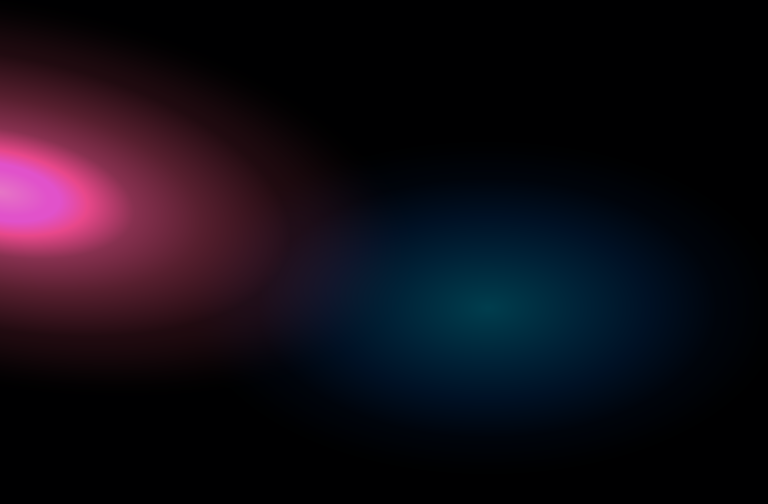
Give the GLSL for this background, as a Shadertoy shader.

```glsl
// Lengths are fractions of the canvas height
const vec2 PINK_CENTER = vec2(0.0, 0.619);
const vec2 PINK_RADII = vec2(0.75, 0.345);
const float PINK_TILT = -0.19;
const vec2 BLUE_CENTER = vec2(0.968, 0.389);
const vec2 BLUE_RADII = vec2(0.53, 0.30);
const float BLUE_TILT = 0.0;

const vec3 BASE = vec3(0.001, 0.001, 0.003);
const vec3 ORCHID = vec3(0.90, 0.46, 0.77);
const vec3 MAGENTA = vec3(0.88, 0.32, 0.79);
const vec3 ROSE = vec3(0.91, 0.28, 0.54);
const vec3 WINE = vec3(0.53, 0.19, 0.31);
const vec3 MAROON = vec3(0.34, 0.12, 0.18);
const vec3 EMBER = vec3(0.13, 0.042, 0.062);
const vec3 TEAL = vec3(0.0, 0.24, 0.30);
const vec3 OCEAN = vec3(0.0, 0.13, 0.21);
const vec3 NAVY = vec3(0.0, 0.065, 0.14);
const vec3 MIDNIGHT = vec3(0.0, 0.015, 0.042);

// Distance in a tilted ellipse: 0 at its center, 1 at its rim
float ellipseDistance(vec2 p, vec2 center, vec2 radii, float tilt) {
    float c = cos(tilt), s = sin(tilt);
    vec2 q = p - center;
    return length(vec2(c * q.x + s * q.y, c * q.y - s * q.x) / radii);
}

// Linear progress between two gradient stops
float ramp(float from, float to, float d) {
    return clamp((d - from) / (to - from), 0.0, 1.0);
}

vec3 pinkGlow(float d) {
    vec3 color = mix(ORCHID, MAGENTA, ramp(0.0, 0.13, d));
    color = mix(color, ROSE, ramp(0.16, 0.235, d));
    color = mix(color, WINE, ramp(0.235, 0.36, d));
    color = mix(color, MAROON, ramp(0.36, 0.54, d));
    color = mix(color, EMBER, ramp(0.54, 0.78, d));
    return color * (1.0 - smoothstep(0.74, 1.12, d));
}

vec3 blueGlow(float d) {
    vec3 color = mix(TEAL, OCEAN, ramp(0.0, 0.36, d));
    color = mix(color, NAVY, ramp(0.36, 0.60, d));
    color = mix(color, MIDNIGHT, ramp(0.60, 0.86, d));
    return color * (1.0 - smoothstep(0.82, 1.15, d));
}

void mainImage(out vec4 fragColor, in vec2 fragCoord) {
    vec2 p = fragCoord / iResolution.y;
    float pinkDistance = ellipseDistance(p, PINK_CENTER, PINK_RADII, PINK_TILT);
    float blueDistance = ellipseDistance(p, BLUE_CENTER, BLUE_RADII, BLUE_TILT);

    // Screen blend keeps the overlap soft
    vec3 pink = pinkGlow(pinkDistance);
    vec3 blue = blueGlow(blueDistance);
    vec3 color = BASE + 1.0 - (1.0 - pink) * (1.0 - blue);
    fragColor = vec4(color, 1.0);
}
```
